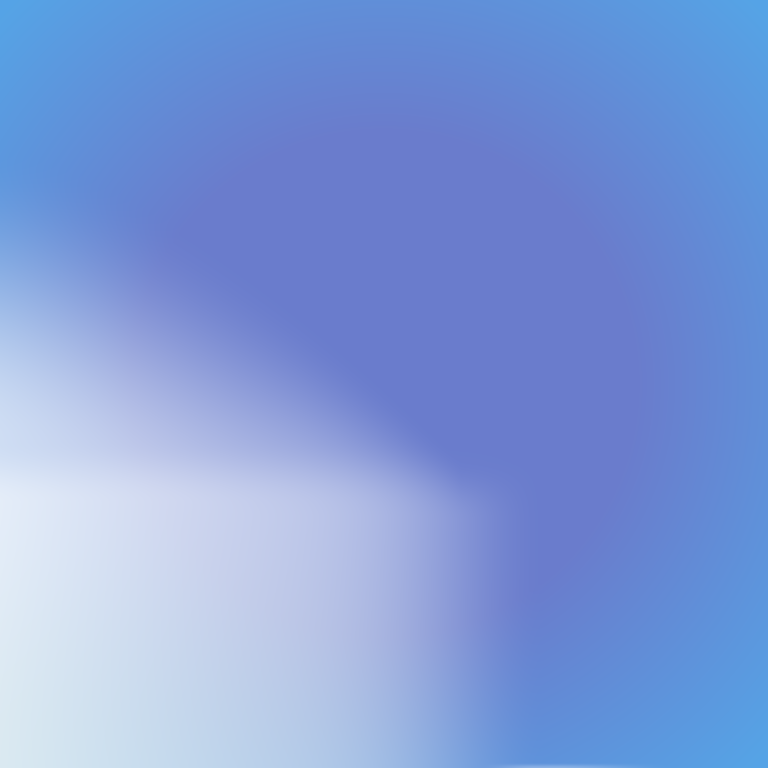
A WebGL 2 fragment shader for this background:

```glsl
#version 300 es
precision highp float;
// Soft violet disc on a sky blue ground, with pale mist in the lower left.

#define VIOLET vec3(0.415, 0.487, 0.800)
#define SKY vec3(0.335, 0.640, 0.900)
#define MIST_HIGH vec3(0.955, 0.970, 0.990)
#define MIST_LOW vec3(0.915, 0.945, 0.950)
#define DISC_RADIUS 0.33
#define DISC_FADE 0.36
#define MIST_DENSITY 0.90
#define MIST_RIGHT 0.71
#define SLIVER_HEIGHT 0.007

uniform vec2 u_resolution;
out vec4 fragColor;

// Violet core that melts into the sky toward the corners
vec3 discGradient(vec2 p) {
    float t = (length(p - 0.5) - DISC_RADIUS) / DISC_FADE;
    return mix(VIOLET, SKY, clamp(t, 0.0, 1.0));
}

// Mist thins to the right; its upper rim sinks as it goes
float mistCover(vec2 p) {
    float depth = 1.0 - p.y;
    float side = clamp((p.x - 0.30) / (MIST_RIGHT - 0.30), 0.0, 1.0);
    float across = (MIST_DENSITY - 0.72 * p.x) * smoothstep(0.0, 1.0, 1.0 - side * side);

    float rimStart = min(0.195 + 0.43 * pow(p.x / 0.625, 1.5), 0.60);
    float rimEnd = 0.56 + 0.117 * smoothstep(-0.1, 0.36, p.x);
    float veil = smoothstep(rimStart, rimEnd, depth);
    float bank = smoothstep(0.575, 0.655, depth);
    return across * mix(veil, bank, 0.17);
}

// Faint light along the lower border
float borderSliver(vec2 p) {
    float span = smoothstep(0.62, 0.70, p.x) * (1.0 - smoothstep(0.72, 0.88, p.x));
    return 0.3 * span * (1.0 - smoothstep(0.0, SLIVER_HEIGHT, p.y));
}

void main() {
    vec2 p = gl_FragCoord.xy / u_resolution;
    vec3 mist = mix(MIST_LOW, MIST_HIGH, smoothstep(0.0, 0.4, p.y));
    vec3 color = mix(discGradient(p), mist, mistCover(p));
    color = mix(color, MIST_HIGH, borderSliver(p));
    fragColor = vec4(color, 1.0);
}
```
